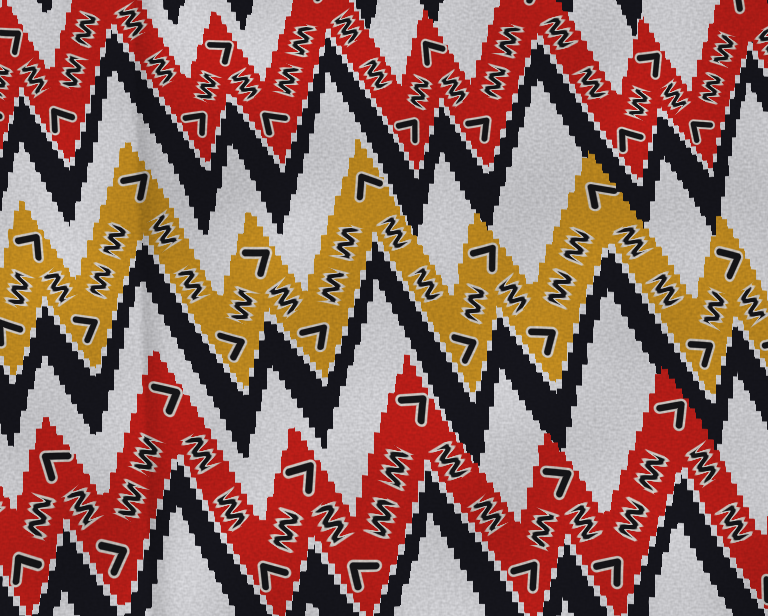
A Shadertoy shader for this pattern:

```glsl
// Woven cloth with rows of stepped red and ochre zigzags, black shadows and small outlined squiggles.

const float PERIOD = 37.5;

float hash(float n) { return fract(sin(n * 12.99) * 4375.85); }

vec2 gradient(vec2 cell) {
    float a = 6.2832 * hash(dot(cell, vec2(1.37, 7.91)));
    return vec2(cos(a), sin(a));
}

float gradientNoise(vec2 p) {
    vec2 i = floor(p), f = fract(p), u = f * f * (3.0 - 2.0 * f), e = vec2(1, 0);
    return mix(mix(dot(gradient(i), f), dot(gradient(i + e), f - e), u.x),
               mix(dot(gradient(i + e.yx), f - e.yx), dot(gradient(i + 1.0), f - 1.0), u.x), u.y);
}

// Depth below the tall peak: tall peak, valley, small peak, valley
float zigzag(float x) {
    x = mod(x, PERIOD);
    return x < 16.3 ? x * 1.546
         : x < 20.7 ? 25.2 - (x - 16.3) * 3.2
         : x < 29.6 ? 11.1 + (x - 20.7) * 1.46
         : 24.1 - (x - 29.6) * 3.05;
}

// Round to whole threads, with a ramp one pixel wide between them
float stair(float x, float px) {
    float w = min(0.75 * px, 0.5);
    return floor(x) + smoothstep(0.5 - w, 0.5 + w, fract(x));
}

// Coverage of the strip between two heights
float strip(float y, float top, float bottom, float px) {
    return smoothstep(-px, px, y - top) * smoothstep(-px, px, bottom - y);
}

float segment(vec2 p, vec2 a, vec2 b) {
    vec2 ab = b - a;
    return length(p - a - ab * clamp(dot(p - a, ab) / dot(ab, ab), 0.0, 1.0));
}

float hook(vec2 p) {
    float d = min(segment(p, vec2(-1.8, -1.3), vec2(1.5, -0.9)),
                  segment(p, vec2(1.5, -0.9), vec2(0.2, 2.1)));
    return d - 0.52;
}

float ripple(vec2 p, float phase) {
    float a = 2.7 * p.x + phase;
    float d = abs(p.y - 0.8 * sin(a)) / sqrt(1.0 + 4.6 * cos(a) * cos(a));
    return max(d - 0.36, abs(p.x) - 2.4);
}

// Distance to the nearest squiggle on the coloured band
float squiggles(vec2 q, float row) {
    float places[10] = float[10](1.6, 6.5, 11.7, 17.8, 19.9, 22.3, 26.5, 31.1, 33.7, 36.0);
    float nearest = 9.0;
    for (int i = 0; i < 10; i++) {
        float x = places[i];
        vec2 d = q - vec2(x, zigzag(x - 1.5) + 7.5);
        float turn = round(d.x / PERIOD);
        d.x -= turn * PERIOD;
        float seed = hash(float(i) + 17.3 * turn + 5.7 * row + 40.0);
        bool atCorner = i == 0 || i == 3 || i == 5 || i == 7;
        float slope = atCorner ? seed - 0.5 : zigzag(x - 1.0) - zigzag(x - 2.0);
        vec2 along = normalize(vec2(1.0, slope));
        vec2 local = vec2(dot(d, along), dot(d, vec2(-along.y, along.x)));
        if (seed > 0.6) local.x = -local.x;
        nearest = min(nearest, atCorner ? hook(local) : ripple(local, 6.28 * seed));
    }
    return nearest;
}

void mainImage(out vec4 fragColor, in vec2 fragCoord) {
    // Canvas is 100 units high, y runs down
    vec2 p = vec2(fragCoord.x, iResolution.y - fragCoord.y) * 100.0 / iResolution.y;
    float pixel = 100.0 / iResolution.y;

    // Loose hang of the cloth
    vec2 cloth = p + 3.0 * vec2(gradientNoise(p / 31.0), gradientNoise(p / 27.0 + 9.0));
    cloth.y -= 0.03 * (p.x - 57.8);

    vec3 color = vec3(0.77, 0.77, 0.785);
    for (int k = -2; k <= 1; k++) {
        // Rows grow and drift towards the bottom
        float row = float(k), size = 1.0 + 0.08 * row, px = 0.8 * pixel / size;
        vec2 peak = vec2(57.8 + 7.65 * row + 0.33 * row * row, 22.8 + 33.4 * row + 1.3 * row * row);
        vec2 q = (cloth - peak) / size;

        float top = zigzag(stair(q.x, px));
        float depth = zigzag(stair(q.x - 3.1, px));
        float bottom = depth + 15.1;
        float band = strip(q.y, top, bottom, px);
        float shadow = strip(q.y, bottom + 1.6, bottom + 7.6 + 0.18 * depth, px);

        vec3 dye = (k & 1) == 0 ? vec3(0.72, 0.52, 0.12) : vec3(0.69, 0.11, 0.09);
        float mark = squiggles(q, row);
        dye = mix(dye, vec3(0.77, 0.75, 0.73), 1.0 - smoothstep(-px, px, mark - 0.38));
        dye = mix(dye, vec3(0.08, 0.08, 0.09), 1.0 - smoothstep(-px, px, mark));
        color = mix(color, dye, band);
        color = mix(color, vec3(0.08, 0.08, 0.105), shadow);
    }

    // Thread grain, soft shading and one crease
    float grain = gradientNoise(p * vec2(1.6, 2.6)) + 0.6 * gradientNoise(p * vec2(3.4, 1.9) + 31.0);
    float shade = 1.0 + 0.10 * grain + 0.14 * gradientNoise(p / 19.0 + 4.0);
    float crease = p.x - 22.0 - 0.03 * p.y;
    shade -= 0.12 * exp(-crease * crease * (crease > 0.0 ? 0.15 : 2.5));
    fragColor = vec4(color * shade, 1.0);
}
```
